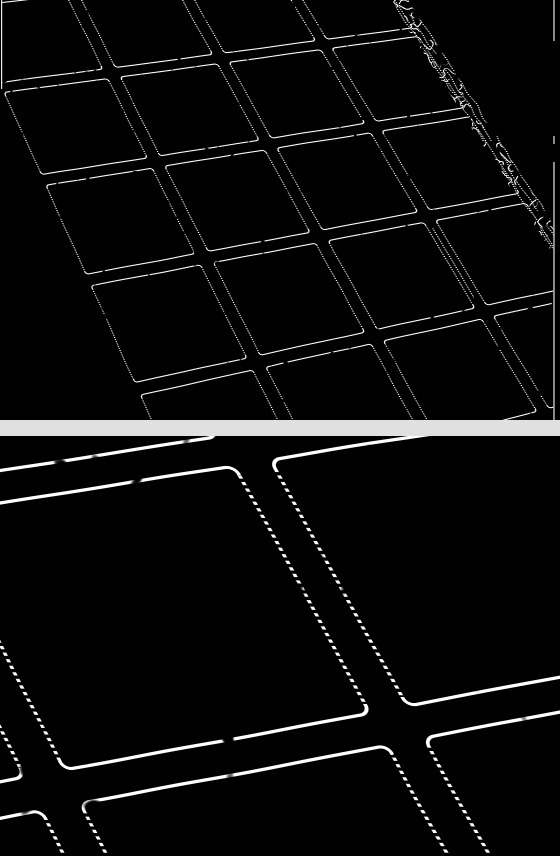
Top: the whole. Bottom: its middle third, enlarged.
Write a Shadertoy shader that draws this pattern.

```glsl
// Edge tracing of a tilted tile wall: thin white outlines on black.
// A projective grid gives each tile a rounded outline; steep sides break into
// dots, and the right rim of the wall frays into noise contours.

vec2 randomGradient(vec2 cell) {
    float h = fract(sin(dot(cell, vec2(127.1, 311.7))) * 43758.5);
    return vec2(cos(6.2832 * h), sin(6.2832 * h));
}

float gradientNoise(vec2 p) {
    vec2 i = floor(p), f = p - i;
    vec2 w = f * f * f * (f * (f * 6.0 - 15.0) + 10.0);
    float a = dot(randomGradient(i), f);
    float b = dot(randomGradient(i + vec2(1, 0)), f - vec2(1, 0));
    float c = dot(randomGradient(i + vec2(0, 1)), f - vec2(0, 1));
    float d = dot(randomGradient(i + 1.0), f - 1.0);
    return mix(mix(a, b, w.x), mix(c, d, w.x), w.y);
}

// Coverage of a thin line at the given distance, in canvas heights
float stroke(float dist) {
    return clamp(0.5 + (0.0013 - abs(dist)) * iResolution.y, 0.0, 1.0);
}

// Canvas point (y down) to tile column and row
vec2 wallCoords(vec2 p) {
    mat2 projection = mat2(vec2(0.276, -0.0306) - 0.0304 * p,
                           vec2(0.0922, 0.1977) + 0.0372 * p);
    return inverse(projection) * (p - vec2(0.2656, 0.1736));
}

// Length of the screen gradient, per canvas height
float slope(float value) {
    return max(length(vec2(dFdx(value), dFdy(value))) * iResolution.y, 0.001);
}

void mainImage(out vec4 fragColor, in vec2 fragCoord) {
    vec2 p = vec2(fragCoord.x, iResolution.y - fragCoord.y) / iResolution.y;
    vec2 wall = wallCoords(p);
    vec2 density = vec2(slope(wall.x), slope(wall.y));
    wall += 0.006 * vec2(gradientNoise(p * 11.0), gradientNoise(p * 9.0 + 40.0));

    // Rounded tile outline, measured across each pair of sides
    vec2 side = (abs(fract(wall) - 0.5) - 0.445) / density;
    vec2 corner = side + 0.007;
    float outline = length(max(corner, 0.0)) + min(max(corner.x, corner.y), 0.0) - 0.007;

    // Steep sides are dotted, except for short hooks at the corners
    float dots = stroke((fract(p.y * 192.0 + 0.25) - 0.5) / 192.0);
    bool steep = side.x > side.y && side.y < -0.008;
    float wear = smoothstep(-0.5, -0.32, gradientNoise(p * 55.0));
    float onWall = step(-1.0, wall.x) * step(wall.x, 3.0);
    float ink = stroke(outline) * (steep ? dots : 1.0) * wear * onWall;

    // One joint holds an extra dotted strand
    float jointSpan = step(2.12, wall.y) * step(wall.y, 2.85);
    ink = max(ink, stroke((wall.x - 1.99) / density.x) * dots * jointSpan);

    // Frayed rim: wandering strands and broken squiggles
    float rim = (wall.x - 3.0) / density.x;
    for (int i = 0; i < 3; i++) {
        float k = float(i);
        float drift = 0.007 * gradientNoise(vec2(p.y * 30.0, k * 7.3 + 0.4));
        float broken = smoothstep(-0.2, -0.1, gradientNoise(vec2(p.y * 24.0, k * 5.1 + 0.6)));
        ink = max(ink, stroke(rim - 0.015 * (k - 1.0) + drift) * dots * broken);
    }
    float grain = gradientNoise(p * 52.0);
    float squiggle = stroke(grain / slope(grain));
    float band = smoothstep(0.021, 0.017, abs(rim + 0.004));
    float patches = smoothstep(-0.08, 0.06, gradientNoise(p * 27.0 + 9.0));
    ink = max(ink, squiggle * band * patches);

    // Upright borders at both ends of the canvas
    float leftSpan = step(p.y, 0.212);
    float rightSpan = max(step(p.y, 0.097), step(0.386, p.y));
    rightSpan = max(rightSpan, step(0.324, p.y) * step(p.y, 0.344));
    rightSpan = max(rightSpan, step(0.53, p.y));
    ink *= step(0.003, p.x) * step(p.x, 1.319);
    ink = max(ink, stroke(p.x - 0.0039) * leftSpan);
    ink = max(ink, stroke(p.x - 1.319) * rightSpan);

    fragColor = vec4(vec3(ink), 1.0);
}
```
